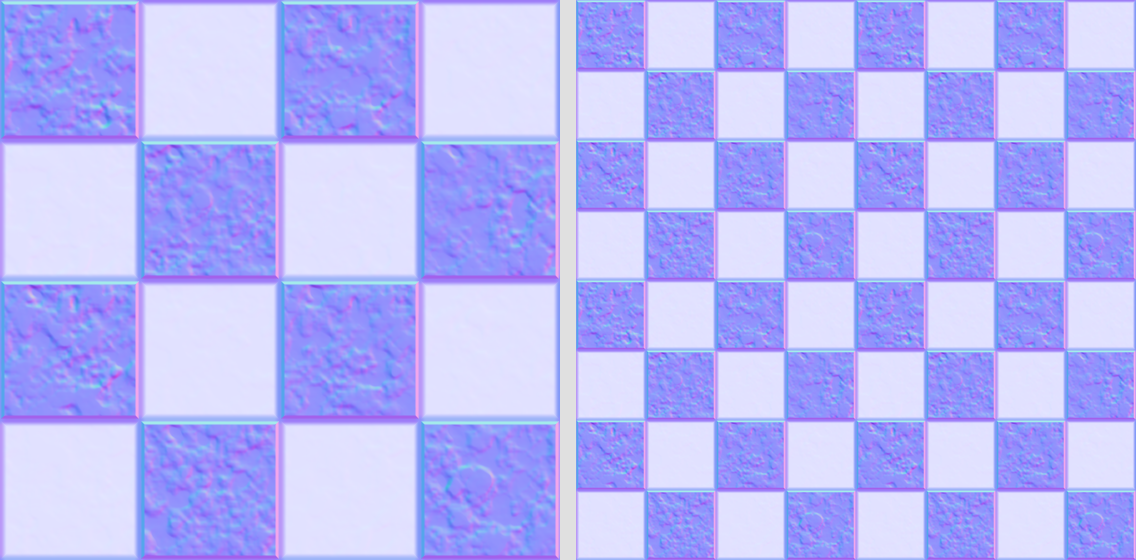
Left: one tile. Right: repeated 2 by 2.
Give the GLSL for this texture map, as a WebGL 2 fragment shader.

```glsl
#version 300 es
precision highp float;
// Normal map of a four by four checkerboard: rough raised tiles beside smooth pale ones.

uniform vec2 u_resolution;
out vec4 fragColor;

float hash(vec2 cell) {
    uvec2 k = uvec2(cell) * uvec2(1597u, 3643u) + 747u;
    uint h = (k.x ^ (k.y * 2741u)) * 277803u;
    h = ((h >> 13u) ^ h) * 668265u;
    h = ((h >> 15u) ^ h) * 374761u;
    return float((h >> 8u) & 65535u) / 65535.0;
}

// Value noise that wraps after one canvas, with n lattice cells across it.
float noise(vec2 p, float n) {
    p *= n;
    vec2 i = floor(p), f = p - i;
    f = f * f * f * (f * (f * 6.0 - 15.0) + 10.0);
    vec2 a = mod(i, n), b = mod(i + 1.0, n);
    return mix(mix(hash(a), hash(vec2(b.x, a.y)), f.x),
               mix(hash(vec2(a.x, b.y)), hash(b), f.x), f.y);
}

// Fine crust: each octave turns by 45 degrees and shrinks by root two, which still wraps.
float surfaceHeight(vec2 p) {
    float sum = 0.0, amplitude = 0.347;
    for (int octave = 0; octave < 5; octave++) {
        sum += amplitude * noise(p, 28.0);
        amplitude *= 0.72;
        p = vec2(p.x - p.y, p.x + p.y) + 0.137;
    }
    return smoothstep(0.34, 0.67, sum) + 0.6 * sum;
}

void main() {
    vec2 p = gl_FragCoord.xy / u_resolution;

    // Checker cell, and signed distance to the border: positive inside raised tiles.
    vec2 grid = p * 4.0;
    vec2 c = fract(grid) - 0.5;
    vec2 id = floor(grid);
    float side = mod(id.x + id.y, 2.0) * 2.0 - 1.0;
    vec2 a = abs(c);
    float inside = side * (0.5 - max(a.x, a.y));

    // Outward direction of the nearest raised tile, mitred at its corners.
    float alongX = smoothstep(-0.008, 0.008, a.x - a.y);
    vec2 outward = side * sign(c) * vec2(alongX, 1.0 - alongX);

    // Relief slope, stronger in some patches than in others.
    vec2 e = vec2(0.0016, 0.0);
    vec2 slope = vec2(surfaceHeight(p - e.xy) - surfaceHeight(p + e.xy),
                      surfaceHeight(p - e.yx) - surfaceHeight(p + e.yx));
    slope *= mix(0.45, 1.35, noise(p, 15.0));

    // Rough raised tile.
    vec3 grain = normalize(vec3(slope * smoothstep(0.0, 0.035, inside), 1.0));
    vec3 color = vec3(0.57, 0.57, 0.49) + 0.5 * grain;

    // Soft tint in the joint, fading where four cells meet.
    float halo = smoothstep(-0.06, -0.01, inside) * (1.0 - smoothstep(0.01, 0.03, inside));
    halo *= smoothstep(0.0, 0.045, length(0.5 - a));
    color += halo * vec3(0.11 * outward + vec2(0.045, 0.025), -0.02);

    // Narrow bright bevel just inside the raised tile.
    float bevel = smoothstep(0.002, 0.018, inside) * (1.0 - smoothstep(0.024, 0.04, inside));
    color = mix(color, vec3(0.64 + 0.31 * outward.x, 0.65 + 0.27 * outward.y, 0.92), bevel);

    // Smooth pale tile with a feathered edge and faint relief.
    vec3 pale = vec3(0.883 + 0.035 * slope, 1.0);
    color = mix(color, pale, smoothstep(0.004, 0.052, -inside));

    fragColor = vec4(clamp(color, 0.0, 1.0), 1.0);
}
```
